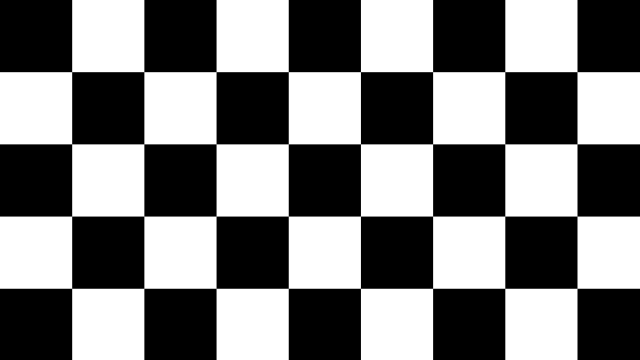
Give the GLSL for this pattern, as a WebGL 1 fragment shader.

```glsl
precision highp float;

// Black and white checkerboard of square cells, counted from the top left corner.
// Each axis is a square wave filtered over one pixel; their product gives the
// checker sign, so every cell edge is smoothed by exact pixel coverage.

uniform vec2 u_resolution;

// +1 on even cells and -1 on odd ones, with a ramp one pixel wide at each edge
vec2 squareWave(vec2 cells, float pixel) {
    vec2 edgeDistance = abs(mod(cells - 0.5, 2.0) - 1.0) - 0.5;
    return clamp(2.0 * edgeDistance / pixel, -1.0, 1.0);
}

void main() {
    // Cell side as a share of the canvas height: almost nine across, five down
    float cellSize = 57.75 / 288.0;
    float pixel = 1.0 / (u_resolution.y * cellSize);

    // Position in cells, with y running down from the top edge
    vec2 fromTopLeft = vec2(gl_FragCoord.x, u_resolution.y - gl_FragCoord.y);
    vec2 wave = squareWave(fromTopLeft * pixel, pixel);

    // Cells of equal parity are black, the others white
    float white = 0.5 - 0.5 * wave.x * wave.y;
    gl_FragColor = vec4(vec3(white), 1.0);
}
```
